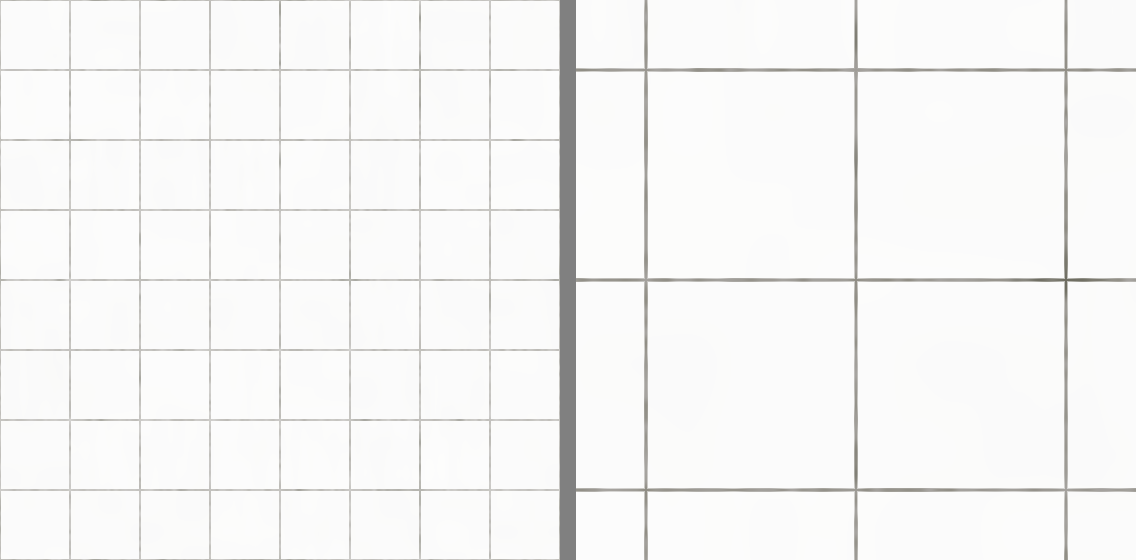
Left, the full canvas; right, a detail of the centre.
Write a Shadertoy shader that draws this texture.

```glsl
#define TILES 8.0
#define JOINT_WIDTH 0.0157
#define WIDTH_WEAR 0.0025
#define TILE_COLOR vec3(0.985, 0.985, 0.984)
#define GROUT_COLOR vec3(0.61, 0.60, 0.575)
#define STAIN_COLOR vec3(0.33, 0.33, 0.27)
#define TILE_VARIATION 0.005
#define GLAZE_VARIATION 0.006
#define STREAK_VARIATION 0.007

float hash(vec2 p) {
    return fract(sin(dot(p, vec2(127.1, 311.7))) * 43758.5453);
}

// Value noise that wraps after a whole number of cells per axis
float noise(vec2 uv, vec2 cells, float seed) {
    vec2 p = uv * cells;
    vec2 i = floor(p);
    vec2 f = p - i;
    f = f * f * (3.0 - 2.0 * f);
    vec2 a = mod(i, cells);
    vec2 b = mod(i + 1.0, cells);
    float low = mix(hash(a + seed), hash(vec2(b.x, a.y) + seed), f.x);
    float high = mix(hash(vec2(a.x, b.y) + seed), hash(b + seed), f.x);
    return mix(low, high, f.y);
}

// White glaze: tone per tile, soft clouds and faint upright streaks
vec3 glaze(vec2 uv, vec2 tile) {
    float tone = (hash(tile + 5.3) - 0.5) * TILE_VARIATION;
    float clouds = (noise(uv, vec2(20.0), 11.0) - 0.5) * GLAZE_VARIATION;
    float streaked = smoothstep(0.5, 0.95, hash(tile + 9.1));
    float streaks = (noise(uv, vec2(72.0, 12.0), 23.0) - 0.5) * STREAK_VARIATION;
    return TILE_COLOR + tone + clouds + streaks * streaked;
}

// Grout: fine grain with occasional dark stains
vec3 grout(vec2 uv) {
    float grain = noise(uv, vec2(160.0), 31.0) - 0.5;
    float patches = smoothstep(0.68, 0.95, noise(uv, vec2(28.0), 47.0));
    float speckle = 0.4 + 0.6 * noise(uv, vec2(120.0), 59.0);
    vec3 color = GROUT_COLOR + grain * vec3(0.09, 0.09, 0.11);
    return mix(color, STAIN_COLOR, 0.75 * patches * speckle);
}

void mainImage(out vec4 fragColor, in vec2 fragCoord) {
    vec2 uv = fragCoord / iResolution.xy;
    vec2 p = uv * TILES;
    vec2 pixel = TILES / iResolution.xy;

    // Distance to the nearest joint on each axis, with slightly worn edges
    vec2 joint = abs(p - floor(p + 0.5));
    float wear = (noise(uv, vec2(96.0), 71.0) - 0.5) * WIDTH_WEAR;
    float halfWidth = 0.5 * JOINT_WIDTH + wear;

    // Pixel coverage of the joints
    vec2 cover = clamp((halfWidth - joint) / pixel + 0.5, 0.0, 1.0);
    float mask = max(cover.x, cover.y);

    vec3 color = mix(glaze(uv, floor(p)), grout(uv), mask);
    fragColor = vec4(color, 1.0);
}
```
